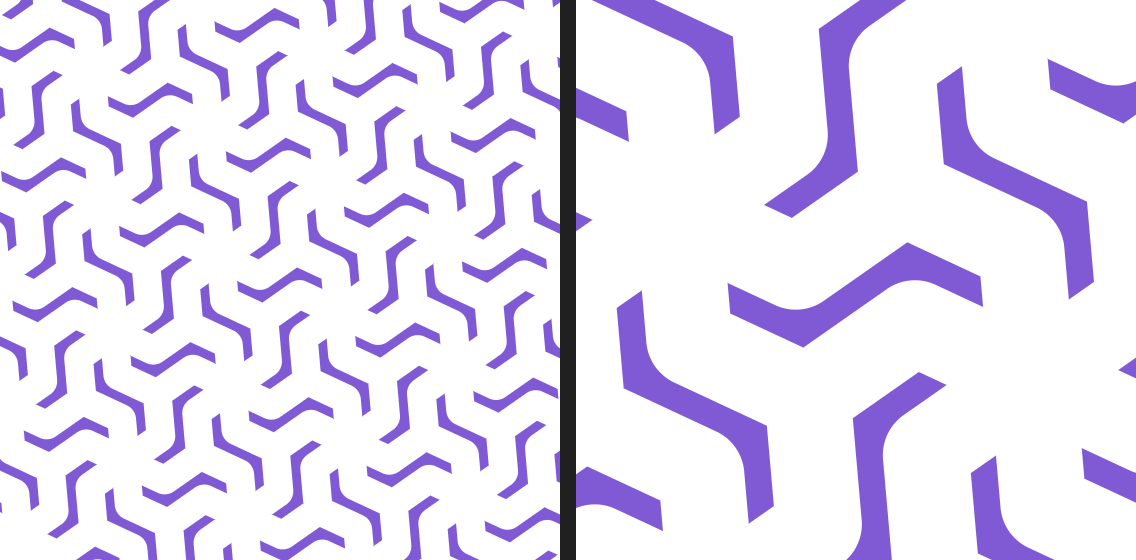
Left, the full canvas; right, a detail of the centre.
This pattern is drawn by a Shadertoy shader. Its source:

```glsl
// Purple bent strokes on white, woven on a triangular lattice.
// Each lattice edge carries one Z-shaped stroke with filleted inner bends;
// three copies turned by 60 degrees cover the three edge directions.

const float SIN60 = 0.8660254;
const float TAN30 = 0.5773503;

const float LATTICE_STEP = 0.2326;          // edge length, in canvas heights
const float LATTICE_TILT = radians(25.0);
const vec2  ANCHOR = vec2(-0.0004, -0.0089); // middle of one stroke

const float ARM_HEIGHT = 0.1443;            // below: in lattice edges
const float HALF_WIDTH = 0.034;
const float TIP_REACH = 0.323;
const float FILLET_RADIUS = 0.125;

const vec3 PAPER = vec3(1.0);
const vec3 PURPLE = vec3(0.502, 0.353, 0.835);

vec2 rotate(vec2 p, float angle) {
    float c = cos(angle), s = sin(angle);
    return vec2(c * p.x - s * p.y, s * p.x + c * p.y);
}

// Offset from the nearest point of a unit triangular lattice.
vec2 latticeOffset(vec2 p) {
    vec2 period = vec2(1.0, 2.0 * SIN60);
    vec2 even = mod(p + 0.5 * period, period) - 0.5 * period;
    vec2 odd = mod(p, period) - 0.5 * period;
    return dot(even, even) < dot(odd, odd) ? even : odd;
}

// Distance to a 120 degree wedge with a rounded apex pointing along axis.
float roundedWedge(vec2 p, vec2 apex, vec2 axis, float radius) {
    vec2 q = p - apex + axis * radius / SIN60;
    float along = dot(q, axis);
    float across = abs(dot(q, vec2(axis.y, -axis.x)));
    return across < along * TAN30 ? length(q) - radius
                                  : along * SIN60 + across * 0.5 - radius;
}

// Z-shaped stroke: a slanted middle bar with two arms parallel to x.
float strokeDistance(vec2 p, float halfWidth, float fillet) {
    vec2 barNormal = vec2(SIN60, -0.5);
    vec2 tipNormal = vec2(SIN60, 0.5);

    // Half-turn symmetry about the middle of the bar
    if (dot(p, vec2(0.5, SIN60)) < 0.0) p = -p;

    // Sharp outer bend, rounded inner bend, slanted end cut
    float outer = max(p.y - ARM_HEIGHT - halfWidth, -dot(p, barNormal) - halfWidth);
    float innerY = ARM_HEIGHT - halfWidth;
    vec2 innerCorner = vec2((halfWidth + 0.5 * innerY) / SIN60, innerY);
    float inner = roundedWedge(p, innerCorner, vec2(-0.5, SIN60), fillet);
    float tip = dot(p, tipNormal) - TIP_REACH;
    return max(max(outer, -inner), tip);
}

void mainImage(out vec4 fragColor, in vec2 fragCoord) {
    vec2 canvas = (fragCoord - 0.5 * iResolution.xy) / iResolution.y;
    vec2 edgeMiddle = vec2(0.5, 0.0);
    vec2 p = rotate(canvas - ANCHOR, LATTICE_TILT) / LATTICE_STEP + edgeMiddle;

    // One family of strokes for each edge direction
    float d = 1e3;
    for (int i = 0; i < 3; i++) {
        vec2 q = rotate(p, float(i) * radians(60.0));
        d = min(d, strokeDistance(latticeOffset(q - edgeMiddle), HALF_WIDTH, FILLET_RADIUS));
    }

    float pixel = 1.0 / (iResolution.y * LATTICE_STEP);
    float ink = clamp(0.5 - d / pixel, 0.0, 1.0);
    fragColor = vec4(mix(PAPER, PURPLE, ink), 1.0);
}
```
